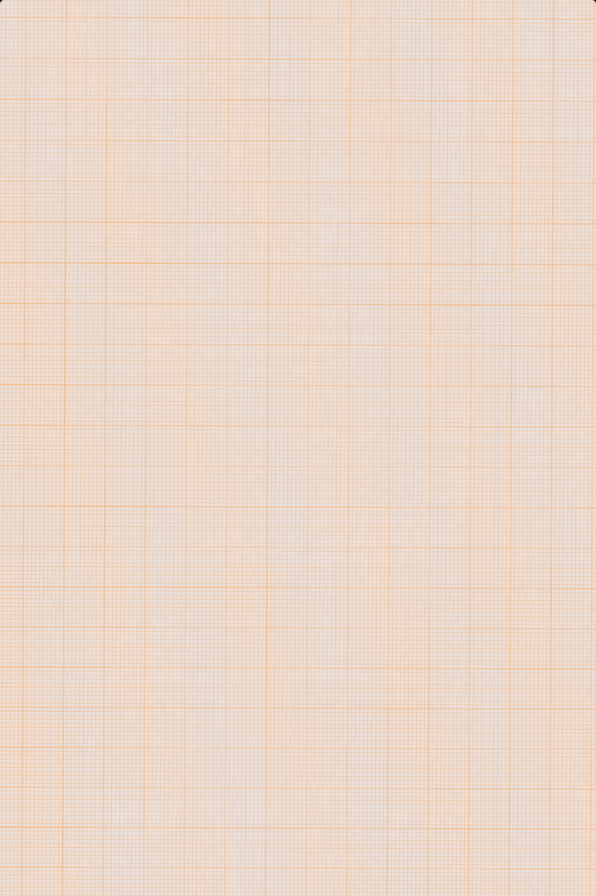
This pattern is drawn by a WebGL 1 fragment shader. Its source:

```glsl
precision highp float;

uniform vec2 u_resolution;

// Lengths are in canvas widths, line widths in fine squares.
const vec2 MAJOR_COUNT = vec2(14.68, 14.74);
const float FINE_PER_MAJOR = 10.0;
const vec2 GRID_CENTRE = vec2(0.5169, 0.7829);
const vec2 TILT_PIVOT = vec2(0.5, 0.753);
const vec2 TILT = vec2(0.0046, -0.0036);
const float FORESHORTENING = 0.00072;

const float FINE_WIDTH = 0.30;
const float MAJOR_WIDTH = 0.40;
const float FINE_INK = 0.29;
const float HALF_INK = 0.33;
const float MAJOR_INK = 0.56;

const vec3 PAPER_COOL = vec3(0.912, 0.878, 0.866);
const vec3 PAPER_WARM = vec3(0.924, 0.874, 0.840);
const vec3 INK_ORANGE = vec3(0.955, 0.730, 0.535);
const vec3 INK_DULL = vec3(0.880, 0.725, 0.590);
const vec3 BACKING = vec3(0.10, 0.09, 0.09);

const float GRAIN = 0.013;
const float CORNER_RADIUS = 0.007;

float hash(vec2 p) {
  vec3 q = fract(vec3(p.xyx) * 0.1031);
  q += dot(q, q.yzx + 33.33);
  return fract((q.x + q.y) * q.z);
}

float noise(vec2 p) {
  vec2 cell = floor(p);
  vec2 f = fract(p);
  f = f * f * (3.0 - 2.0 * f);
  float low = mix(hash(cell), hash(cell + vec2(1.0, 0.0)), f.x);
  float high = mix(hash(cell + vec2(0.0, 1.0)), hash(cell + 1.0), f.x);
  return mix(low, high, f.y);
}

// Share of a pixel, centred at distance d, that a line covers.
float lineCoverage(float d, float width, float pixel) {
  float right = min(d + 0.5 * pixel, 0.5 * width);
  float left = max(d - 0.5 * pixel, -0.5 * width);
  return clamp((right - left) / pixel, 0.0, 1.0);
}

// Ink amount in x and dullness in y for one family of parallel lines.
vec2 ruling(float across, float along, float seed, float pixel) {
  float id = floor(across + 0.5);
  float major = step(mod(id + 0.5, FINE_PER_MAJOR), 1.0);
  float half_line = step(mod(id + 0.5, 0.5 * FINE_PER_MAJOR), 1.0);
  float width = mix(FINE_WIDTH, MAJOR_WIDTH, major);
  float ink = mix(mix(FINE_INK, HALF_INK, half_line), MAJOR_INK, major);

  // Uneven printing between lines and along each line.
  float pick = hash(vec2(id + 200.0, seed));
  float wear = noise(vec2(along * 9.0 + 40.0, id * 7.3 + 900.0 + seed));
  ink *= (0.78 + 0.44 * pick) * (0.80 + 0.40 * wear);
  return vec2(ink * lineCoverage(abs(across - id), width, pixel),
              smoothstep(0.6, 1.0, pick) * wear);
}

void main() {
  // Origin at the top left, y running down.
  vec2 p = vec2(gl_FragCoord.x, u_resolution.y - gl_FragCoord.y) / u_resolution.x;
  float bottom = u_resolution.y / u_resolution.x;

  // Slightly turned sheet whose rows tighten towards the lower edge.
  vec2 sheet = p - GRID_CENTRE + TILT * (p - TILT_PIVOT).yx;
  vec2 major_grid = sheet * MAJOR_COUNT;
  major_grid.y += FORESHORTENING * major_grid.y * major_grid.y;
  vec2 grid = major_grid * FINE_PER_MAJOR;
  vec2 pixel = MAJOR_COUNT * FINE_PER_MAJOR / u_resolution.x;

  // Paper, warmer at the left and lower right.
  float cloud = noise(p * 3.0 + 11.0);
  float left_glow = exp(-5.0 * p.x) * smoothstep(0.1, 0.7, p.y);
  float right_glow = smoothstep(0.5, 1.0, p.x) * smoothstep(0.4, 0.9, p.y);
  float low_fade = smoothstep(0.72, 1.0, p.y / bottom);
  float warmth = 0.32 + 0.25 * cloud + 0.45 * left_glow + 0.22 * right_glow - 0.22 * low_fade;
  vec3 color = mix(PAPER_COOL, PAPER_WARM, clamp(warmth, 0.0, 1.0));

  // Printed grid.
  vec2 vertical = ruling(grid.x, p.y, 3.0, pixel.x);
  vec2 horizontal = ruling(grid.y, p.x, 71.0, pixel.y);
  horizontal.x *= 1.0 + 0.3 * left_glow;
  float patch_ink = 0.93 + 0.14 * noise(p * 5.0 + 60.0);
  color = mix(color, mix(INK_ORANGE, INK_DULL, 0.6 * vertical.y), clamp(vertical.x * patch_ink, 0.0, 1.0));
  color = mix(color, mix(INK_ORANGE, INK_DULL, 0.3 * horizontal.y), clamp(horizontal.x * patch_ink, 0.0, 1.0));

  // Paper fibre.
  color += GRAIN * (noise(p * 310.0) - 0.5);

  // Rounded upper corners.
  vec2 edge = vec2(min(p.x, 1.0 - p.x), p.y);
  float outside = length(max(CORNER_RADIUS - edge, 0.0)) - CORNER_RADIUS;
  color = mix(color, BACKING, clamp(outside * u_resolution.x + 0.5, 0.0, 1.0));

  gl_FragColor = vec4(color, 1.0);
}
```
